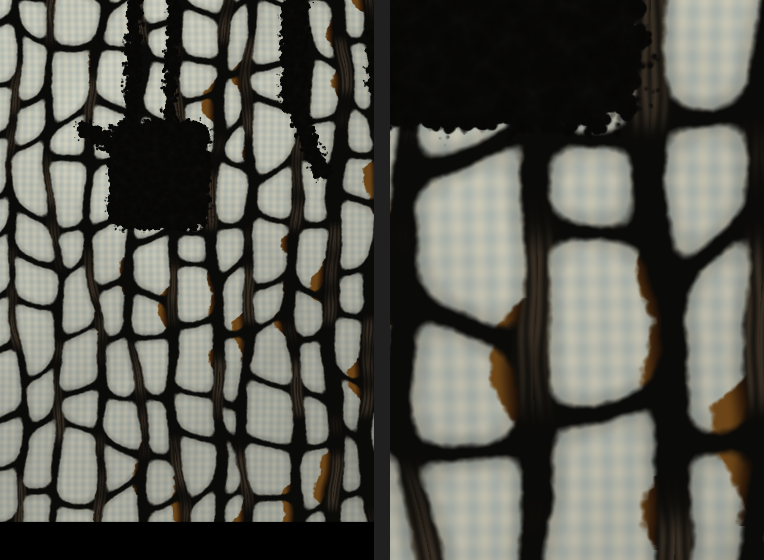
Left: the whole. Right: its middle third, enlarged.
A Shadertoy shader for this texture:

```glsl
// Backlit net of dark plant fibres with a crusty clump, over finely woven pale cloth.
#define RAILS 9.3        // upright strands across the width
#define ROWS 6.8         // cross strands per canvas width of height
#define RAIL_HALF 0.0125 // half thickness of upright strands
#define RUNG_HALF 0.0068 // half thickness of cross strands
#define ROUNDING 0.026   // fillet size at the joints
#define THREADS 50.0     // cloth threads across the width
#define FLAP 0.034       // reach of the amber flaps
#define CRUST 0.036      // raggedness of the clump
#define BAR 0.1016       // height of the black bottom bar
#define SOFT 0.0035      // edge softness

const float TAU = 6.2832;

float hash(vec2 p) {
    return fract(sin(dot(p, vec2(12.99, 78.23))) * 4375.85);
}

// Layered sines, roughly -1..1
float waves(float t, float seed) {
    return (sin(t + seed * 31.0) + 0.5 * sin(t * 2.3 + seed * 57.0)
          + 0.25 * sin(t * 5.1 + seed * 83.0)) / 1.5;
}

// Cellular noise: distance to the nearest scattered point
float cells(vec2 p) {
    vec2 id = floor(p);
    float nearest = 2.0;
    for (int y = -1; y <= 1; y++)
    for (int x = -1; x <= 1; x++) {
        vec2 c = id + vec2(x, y);
        vec2 site = c + vec2(hash(c), hash(c + 37.0));
        nearest = min(nearest, length(p - site));
    }
    return nearest;
}

float smoothMin(float a, float b, float k) {
    float h = max(k - abs(a - b), 0.0) / k;
    return min(a, b) - h * h * k * 0.25;
}

float segment(vec2 p, vec2 a, vec2 b) {
    vec2 ab = b - a;
    return length(p - a - ab * clamp(dot(p - a, ab) / dot(ab, ab), 0.0, 1.0));
}

float railX(float i, float y) {
    float seed = hash(vec2(i, 7.0));
    float sway = 0.3 * (seed - 0.5) + 0.17 * waves(y * 6.0, seed);
    return (i + 0.3 + sway) / RAILS + 0.012 * sin(y * 4.0 + i * 0.4);
}

float railHalf(float i, float y) {
    float seed = hash(vec2(i, 19.0));
    float grow = mix(0.8, 1.4, clamp(i / RAILS, 0.0, 1.0));
    return RAIL_HALF * grow * (0.75 + 0.5 * seed + 0.2 * waves(y * 21.0, seed));
}

// Ragged clump with arms reaching up
float clump(vec2 p, float grain) {
    vec2 q = abs(p - vec2(0.425, 1.03)) - vec2(0.09, 0.1);
    float d = length(max(q, 0.0)) + min(max(q.x, q.y), 0.0) - 0.045;
    d = min(d, segment(p, vec2(0.36, 1.5), vec2(0.35, 1.12)) - 0.019);
    d = min(d, segment(p, vec2(0.465, 1.5), vec2(0.45, 1.15)) - 0.014);
    d = min(d, segment(p, vec2(0.23, 1.15), vec2(0.34, 1.09)) - 0.022);
    d = min(d, segment(p, vec2(0.79, 1.5), vec2(0.785, 1.22)) - 0.034);
    d = min(d, segment(p, vec2(0.785, 1.22), vec2(0.86, 1.04)) - 0.022);
    d = min(d, segment(p, vec2(1.0, 1.4), vec2(1.0, 1.26)) - 0.016);
    return d + CRUST * (grain - 0.5);
}

vec3 cloth(vec2 p) {
    float warp = sin(TAU * THREADS * p.x + 0.8 * sin(p.y * 9.0));
    float weft = sin(TAU * THREADS * p.y + 0.8 * sin(p.x * 8.0));
    float cool = 0.5 + 0.32 * warp + 0.18 * weft;
    vec3 tone = mix(vec3(0.79, 0.78, 0.71), vec3(0.68, 0.71, 0.68), cool);
    float fade = 0.15 * smoothstep(1.3, 0.2, p.y) + 0.08 * smoothstep(0.45, 1.0, p.x);
    float mottle = 0.025 * waves(p.x * 13.0 + 2.0 * sin(p.y * 7.0), 0.3);
    return tone * (1.03 - fade + mottle);
}

void mainImage(out vec4 fragColor, in vec2 fragCoord) {
    vec2 p = fragCoord / iResolution.x;
    float grain = 0.65 * cells(p * 48.0) + 0.35 * cells(p * 105.0);

    // Strands on either side of this point
    float start = floor(p.x * RAILS) - 2.0, i = start;
    for (float j = 0.0; j < 5.0; j++)
        if (railX(start + j, p.y) <= p.x) i = start + j;
    float left = railX(i, p.y), right = railX(i + 1.0, p.y);
    float t = clamp((p.x - left) / (right - left), 0.0, 1.0);
    float dLeft = p.x - left - railHalf(i, p.y);
    float dRight = right - p.x - railHalf(i + 1.0, p.y);
    float net = smoothMin(dLeft, dRight, ROUNDING);

    // Slanted, sagging cross strands
    float offset = hash(vec2(i, 3.0));
    float row = floor(p.y * ROWS - offset);
    for (float j = -1.0; j <= 2.0; j++) {
        vec2 id = vec2(i, row + j);
        float slope = 0.95 * (hash(id + 11.0) - 0.42);
        float sag = 0.5 * hash(id + 23.0) * t * (1.0 - t);
        float y = row + j + offset + 0.45 * (hash(id) - 0.5) + slope * (t - 0.5) - sag;
        float flare = 0.8 + 0.5 * hash(id + 5.0) + 0.5 * pow(2.0 * t - 1.0, 2.0);
        float d = abs(p.y - y / ROWS) * inversesqrt(1.0 + slope * slope) - RUNG_HALF * flare;
        net = smoothMin(net, d, ROUNDING);
    }
    net += 0.004 * (grain - 0.5);

    // Light cloth, dimmed beside the strands
    vec3 color = cloth(p) * mix(0.84, 1.0, smoothstep(0.0, 0.018, net));

    // Translucent amber flaps on the strands
    float seed = hash(vec2(i + 1.0, 41.0));
    float reach = FLAP * smoothstep(0.3, 1.0, waves(p.y * 11.0, seed)) * smoothstep(0.15, 0.6, p.x);
    float flap = dRight - reach + 0.012 * (grain - 0.4);
    vec3 amber = mix(vec3(0.15, 0.08, 0.03), vec3(0.42, 0.27, 0.09), smoothstep(0.0, 0.02, dRight));
    color = mix(color, amber, smoothstep(SOFT, -SOFT, flap) * step(0.001, reach));

    // Dark strands with brown fibre streaks
    float across = min(p.x - left, right - p.x);
    float streak = 0.5 + 0.5 * sin(across * 620.0 + 2.0 * waves(p.y * 17.0, offset));
    float patches = smoothstep(-0.1, 0.8, waves(p.y * 12.0 + 3.0 * floor(i + t + 0.5), 0.4));
    float worn = patches * (0.35 + 0.65 * streak) * smoothstep(0.022, 0.008, across);
    vec3 fibre = mix(vec3(0.04, 0.038, 0.03), vec3(0.21, 0.175, 0.135), worn);
    color = mix(color, fibre, smoothstep(SOFT, -SOFT, net));

    // Crusty clump and bottom bar
    vec3 crust = vec3(0.025, 0.024, 0.02) + 0.03 * grain * grain;
    color = mix(color, crust, smoothstep(SOFT, -SOFT, clump(p, grain)));
    color *= smoothstep(BAR - 0.001, BAR + 0.002, p.y);
    fragColor = vec4(color, 1.0);
}
```
